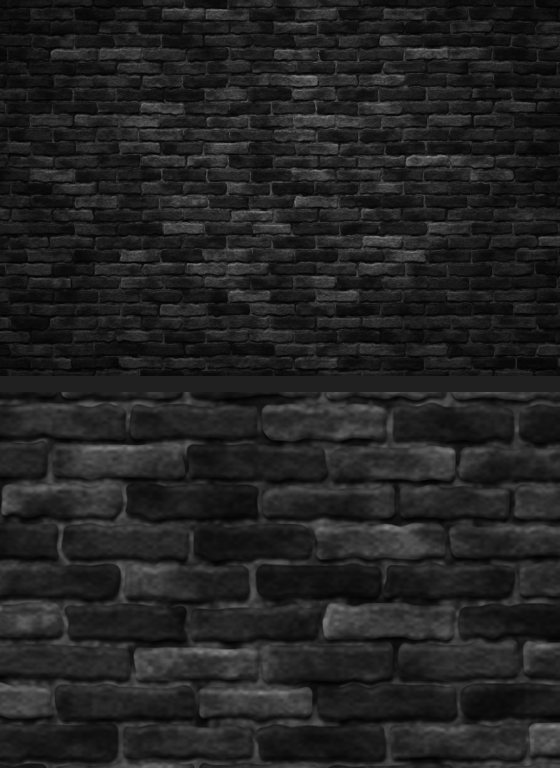
Top, the full canvas; bottom, a detail of the centre.
Reproduce this texture procedurally as a Shadertoy shader.

```glsl
// Dark, worn brick wall in running bond, lit softly near the middle.

const float ROWS = 28.0;          // courses over the canvas height
const float ROW_SHIFT = 0.54;     // part of a course cut off at the bottom
const float BRICK_LENGTH = 3.28;  // brick pitch in course heights
const float JOINT = 0.15;         // mortar width in course heights
const vec2 LIGHT_STEP = vec2(-0.03, 0.09);

struct Brick {
    vec2 id;     // column and course
    float dist;  // signed distance to the brick outline, negative inside
};

float hash(vec2 p) {
    vec3 q = fract(p.xyx * vec3(0.1031, 0.1030, 0.0973));
    q += dot(q, q.yzx + 33.33);
    return fract((q.x + q.y) * q.z);
}

float noise(vec2 p) {
    vec2 i = floor(p), f = fract(p);
    f = f * f * (3.0 - 2.0 * f);
    return mix(mix(hash(i), hash(i + vec2(1, 0)), f.x),
               mix(hash(i + vec2(0, 1)), hash(i + vec2(1, 1)), f.x), f.y);
}

float fbm(vec2 p) {
    float sum = 0.0, weight = 0.5;
    for (int i = 0; i < 4; i++) {
        sum += weight * noise(p);
        p = p * 2.03 + 17.3;
        weight *= 0.55;
    }
    return sum;
}

float roundBox(vec2 p, vec2 halfSize, float radius) {
    vec2 d = abs(p) - halfSize + radius;
    return length(max(d, 0.0)) + min(max(d.x, d.y), 0.0) - radius;
}

// Position of a vertical joint, slightly irregular
float jointAt(float column, float row) {
    return column + 0.13 * (hash(vec2(column, row) + 71.0) - 0.5);
}

Brick findBrick(vec2 wall) {
    // Uneven courses and chipped outlines
    wall.y += 0.16 * (noise(wall * vec2(0.22, 0.4)) - 0.5);
    wall += 0.13 * (vec2(noise(wall * 2.6), noise(wall * 2.6 + 40.0)) - 0.5);
    float row = floor(wall.y);
    float x = wall.x / BRICK_LENGTH - mix(0.18, 0.67, mod(row, 2.0));
    float column = floor(x);
    column += step(jointAt(column + 1.0, row), x) - step(x, jointAt(column, row));

    float left = jointAt(column, row), right = jointAt(column + 1.0, row);
    vec2 center = vec2(0.5 * (left + right) * BRICK_LENGTH, 0.5);
    vec2 local = vec2(x * BRICK_LENGTH, wall.y - row) - center;
    vec2 halfSize = 0.5 * vec2((right - left) * BRICK_LENGTH, 1.0) - 0.5 * JOINT;
    halfSize.y -= 0.05 * hash(vec2(row, column));
    return Brick(vec2(column, row), roundBox(local, halfSize, 0.17));
}

// Relief of rounded bricks with a rough surface
float relief(vec2 wall) {
    float body = 1.0 - smoothstep(-0.13, 0.06, findBrick(wall).dist);
    return body + 0.75 * fbm(wall * vec2(2.2, 3.2));
}

// Fired clay: a different tone for each brick, with stains and grain
float brickTone(vec2 id, vec2 wall) {
    float shade = hash(id + 9.0);
    float tone = mix(0.075, 0.20, shade * sqrt(shade));
    float stain = smoothstep(0.25, 0.7, fbm(wall * vec2(0.8, 1.3) + id * 5.0));
    float grain = noise(wall * vec2(8.0, 11.0));
    return tone * mix(0.62, 1.35, stain) * mix(0.82, 1.18, grain);
}

// Pale mortar, broken by dark gaps
float mortarTone(vec2 wall) {
    float wear = smoothstep(0.3, 0.65, fbm(wall * 1.1 + 90.0));
    return mix(0.055, 0.21, wear) * mix(0.7, 1.3, noise(wall * 7.0));
}

// Pool of light, slightly above the middle
float lighting(vec2 uv) {
    vec2 d = (uv - vec2(0.51, 0.56)) * vec2(1.75, 1.65);
    return mix(0.34, 1.22, exp(-1.25 * dot(d, d)));
}

void mainImage(out vec4 fragColor, in vec2 fragCoord) {
    vec2 uv = fragCoord / iResolution.xy;
    vec2 wall = fragCoord * ROWS / iResolution.y + vec2(0.0, ROW_SHIFT);
    float pixel = ROWS / iResolution.y;

    // Materials
    Brick brick = findBrick(wall);
    float cover = 1.0 - smoothstep(-0.5 * pixel, 0.5 * pixel + 0.03, brick.dist);
    float tone = mix(mortarTone(wall), brickTone(brick.id, wall), cover);

    // Light from above, with a shadow below each brick
    float slope = relief(wall) - relief(wall + LIGHT_STEP);
    tone *= clamp(1.0 + 0.75 * slope, 0.3, 1.8);
    float shadow = 1.0 - smoothstep(-0.08, 0.06, findBrick(wall + vec2(0.0, 0.11)).dist);
    tone *= 1.0 - 0.55 * shadow * (1.0 - cover);

    // Old stains over the whole wall
    tone *= mix(0.75, 1.2, fbm(wall * 0.25 + 30.0));
    fragColor = vec4(vec3(tone * lighting(uv) * 1.12), 1.0);
}
```
